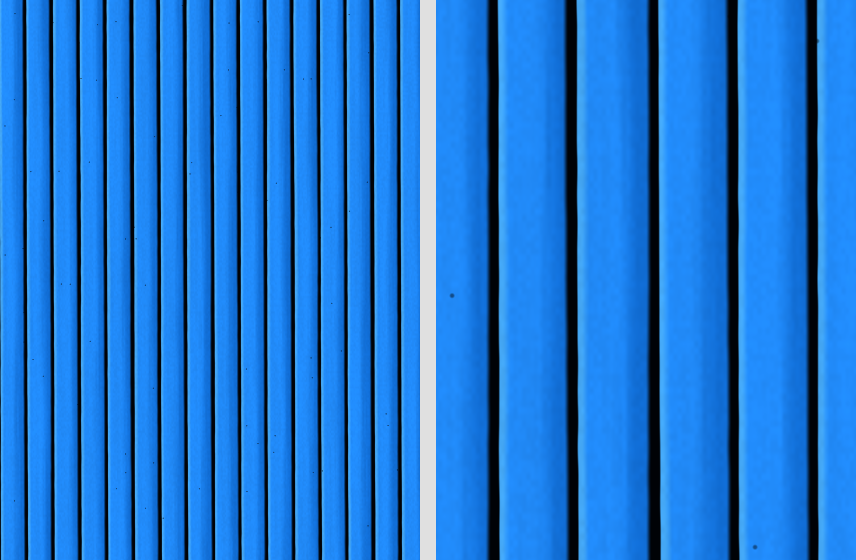
Left: the whole. Right: its middle third, enlarged.
Reproduce this pattern procedurally as a WebGL 1 fragment shader.

```glsl
precision highp float;
// Upright blue slats, lit from the left, with narrow black gaps and faint wear.

uniform vec2 u_resolution;

const float SLATS_ACROSS = 15.73;
const float GAP_OFFSET_BOTTOM = 0.0;
const float GAP_OFFSET_TOP = -0.07;

const vec3 GAP_BLACK = vec3(0.0, 0.008, 0.025);
const vec3 DEEP_BLUE = vec3(0.065, 0.43, 0.84);
const vec3 MAIN_BLUE = vec3(0.13, 0.545, 0.98);
const vec3 LIT_BLUE = vec3(0.27, 0.66, 0.965);

float hash(vec2 p) {
  return fract(sin(dot(p, vec2(127.1, 311.7))) * 43758.5453);
}

float noise(vec2 p) {
  vec2 cell = floor(p);
  vec2 f = fract(p);
  f = f * f * (3.0 - 2.0 * f);
  float low = mix(hash(cell), hash(cell + vec2(1.0, 0.0)), f.x);
  float high = mix(hash(cell + vec2(0.0, 1.0)), hash(cell + vec2(1.0, 1.0)), f.x);
  return mix(low, high, f.y);
}

// Inset of a slat side from its cell border, uneven along the height.
float sideInset(float slat, float side, float y) {
  float seed = slat * 7.3 + side * 31.7;
  float bow = noise(vec2(seed, y * 2.5)) - 0.5;
  float nicks = noise(vec2(seed + 3.1, y * 45.0)) - 0.5;
  return 0.048 + 0.022 * (hash(vec2(seed, 4.0)) - 0.5) + 0.026 * bow + 0.010 * nicks;
}

// Long vertical streaks, about -0.5 to 0.5.
float streaks(vec2 p, float slat) {
  float broad = noise(vec2(p.x * 5.0 + slat * 17.0, p.y * 3.0));
  float fine = noise(vec2(p.x * 16.0 + slat * 29.0, p.y * 9.0));
  return 0.6 * broad + 0.4 * fine - 0.5;
}

// Sparse dark dots, at most one in each cell of the grid.
float specks(vec2 p) {
  vec2 cell = floor(p);
  vec2 center = 0.3 + 0.4 * vec2(hash(cell + 5.0), hash(cell + 9.0));
  float present = step(0.975, hash(cell));
  return present * (1.0 - smoothstep(0.03, 0.12, length(fract(p) - center)));
}

// Surface colour from the distances to the left and right sides.
vec3 slatColor(float fromLeft, float fromRight, float streak, float tone) {
  float shade = 1.0 - smoothstep(0.08, 0.47, fromRight + 0.16 * streak + tone);
  float light = 1.0 - smoothstep(0.045, 0.15, fromLeft + 0.06 * streak);
  vec3 color = mix(MAIN_BLUE, DEEP_BLUE, shade);
  color = mix(color, LIT_BLUE, light);
  return color * (1.0 + 0.07 * streak);
}

void main() {
  vec2 p = gl_FragCoord.xy / u_resolution.x;
  float height = gl_FragCoord.y / u_resolution.y;
  float pixel = SLATS_ACROSS / u_resolution.x;

  // Slightly leaning row of slats
  float x = p.x * SLATS_ACROSS - mix(GAP_OFFSET_BOTTOM, GAP_OFFSET_TOP, height);
  float slat = floor(x);
  float across = x - slat;
  float fromLeft = across - sideInset(slat, 0.0, p.y);
  float fromRight = 1.0 - across - sideInset(slat, 1.0, p.y);

  // Lit surface with streaks, grain and specks
  float streak = streaks(vec2(across, p.y), slat);
  float tone = 0.08 * (hash(vec2(slat, 2.0)) - 0.5);
  vec3 color = slatColor(fromLeft, fromRight, streak, tone);
  color *= 1.0 + 0.05 * (noise(p * vec2(300.0, 190.0)) - 0.5);
  color *= 1.0 - 0.45 * specks(p * 45.0);

  // Sharp left side, rounded right side falling into the gap
  float leftCover = smoothstep(-0.5 * pixel, 0.5 * pixel + 0.015, fromLeft);
  float rightCover = smoothstep(-0.5 * pixel, 0.5 * pixel + 0.065, fromRight);
  color = mix(GAP_BLACK, color, leftCover * rightCover);

  gl_FragColor = vec4(color, 1.0);
}
```
